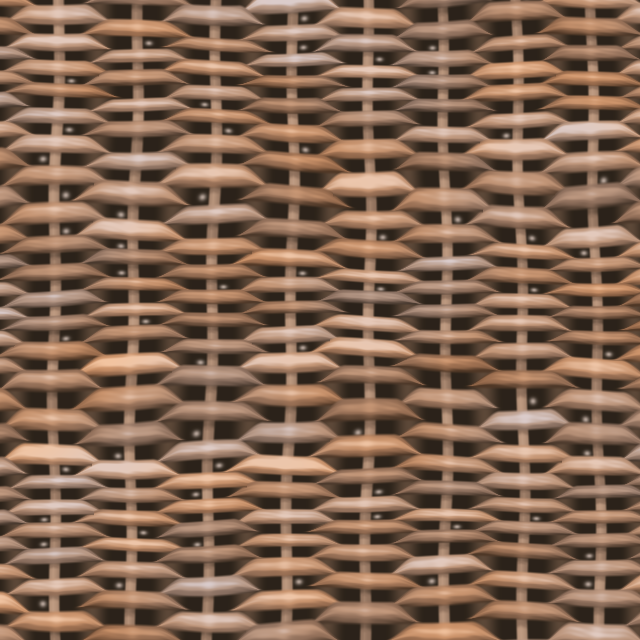
This texture is drawn by a Shadertoy shader. Its source:

```glsl
// Woven wicker: upright stakes with strands that pass in front of every other stake.
// Each strand is a flat-bottomed lens between two edge curves; alternate columns
// shift by half a row. Layered sines vary the spacing, the grain and the tone.

const float COLUMN_PITCH = 0.12;    // distance between stakes
const float FIRST_COLUMN = 0.091;   // x of the first whole stake
const float ROWS = 22.0;            // strands in front of each stake
const float ROW_PHASE = 0.265;
const float HALF_THICK = 0.31;      // in rows
const float TIP_REACH = 0.78;       // in columns
const float STAKE_HALF = 0.07;      // in columns
const float SOFTNESS = 0.0024;      // edge blur, in canvas units

const vec3 GAP    = vec3(0.17, 0.135, 0.10);
const vec3 SHADOW = vec3(0.29, 0.225, 0.175);
const vec3 CANE   = vec3(0.57, 0.45, 0.37);
const vec3 LIGHT  = vec3(0.74, 0.60, 0.50);
const vec3 PALE   = vec3(0.88, 0.80, 0.755);
const vec3 WARM   = vec3(1.08, 0.96, 0.83);
const vec3 COOL   = vec3(0.97, 1.00, 1.06);

float hash(vec2 p) {
    vec3 q = fract(p.xyx * vec3(0.1031, 0.1030, 0.0973));
    q += dot(q, q.yzx + 33.33);
    return fract((q.x + q.y) * q.z);
}

// Slow patches of tone, about -1 to 1
float patches(vec2 p) {
    return 0.5 * sin(9.0 * p.x + 3.0 * sin(7.0 * p.y))
         + 0.5 * sin(17.0 * p.y + 2.0 * sin(11.0 * p.x + 1.3));
}

// Fine fibres running along the strand, about -1 to 1
float fibres(vec2 p, float seed) {
    float bend = 0.8 * sin(7.0 * p.x + 20.0 * seed);
    return 0.6 * sin(13.0 * p.y + bend + 40.0 * seed)
         + 0.4 * sin(23.0 * p.y - 2.0 * bend + 9.0 * p.x);
}

// Brightness to cane colour
vec3 caneRamp(float b) {
    vec3 c = mix(SHADOW, CANE, smoothstep(0.0, 0.45, b));
    c = mix(c, LIGHT, smoothstep(0.42, 0.70, b));
    return mix(c, PALE, smoothstep(0.66, 0.98, b));
}

// Colour and coverage of one strand; p is in columns and rows from its centre
vec4 strand(vec2 p, vec2 id, float tone, float soft) {
    float h1 = hash(id + 11.0), h2 = hash(id + 47.0), h3 = hash(id + 83.0);
    p.y += 0.14 * (h1 - 0.5) + 0.12 * (h2 - 0.5) * p.x;
    p.x += 0.08 * (h3 - 0.5);
    float a = abs(p.x);
    float reach = TIP_REACH * mix(0.93, 1.07, h2);
    float thick = HALF_THICK * mix(0.85, 1.13, h3);

    // The top slopes down to the tips; the bottom stays nearly flat
    float top = thick * (1.0 - 1.85 * smoothstep(0.33, reach, a));
    float bottom = -thick * (0.94 - 0.12 * a);
    float cover = smoothstep(-soft, soft, min(top - p.y, p.y - bottom));
    cover *= 1.0 - smoothstep(reach - 0.12, reach, a);

    // Rounded light, darker towards the tips, brightest over the stake
    float t = clamp((p.y - bottom) / max(top - bottom, 0.08), 0.0, 1.0);
    float round = smoothstep(-0.05, 0.6, t) * (1.0 - 0.45 * smoothstep(0.68, 1.0, t));
    float b = 0.19 + 0.56 * round - 0.27 * smoothstep(0.22, 0.72, a);
    b += 0.30 * (h1 - 0.5) + 0.09 * exp(-150.0 * p.x * p.x);
    b += 0.055 * fibres(vec2(p.x, t), h2) - 0.04 * tone;
    b += 0.16 * step(0.86, h3) * round;
    float warmth = clamp(0.5 + 0.35 * tone + 0.7 * (h2 - 0.5), 0.0, 1.0);
    return vec4(caneRamp(b) * mix(COOL, WARM, warmth), cover);
}

void mainImage(out vec4 fragColor, in vec2 fragCoord) {
    vec2 uv = fragCoord / iResolution.xy;
    float soft = max(SOFTNESS, 1.0 / iResolution.y) * ROWS;
    float tone = patches(uv);

    // Weave coordinates: swaying stakes and unevenly packed rows
    float column = (uv.x - FIRST_COLUMN) / COLUMN_PITCH;
    column += 0.06 * sin(3.0 * uv.y + 5.0 * uv.x) + 0.02 * sin(19.0 * uv.y + 8.0 * uv.x);
    float row = ROWS * (uv.y + 0.012 * sin(18.5 * (uv.y - 0.87))) + ROW_PHASE;
    row += 0.10 * sin(6.0 * uv.x + 5.0 * uv.y) + 0.05 * sin(21.0 * uv.x + 13.0 * uv.y);

    float nearest = floor(column + 0.5);
    float across = column - nearest;
    float local = row - 0.5 * mod(nearest, 2.0);

    // Dark gap, dimly lit where the strands cross
    vec3 color = mix(GAP, SHADOW * 1.25, smoothstep(0.25, 0.5, abs(across)));

    // Small flecks of light through some gaps
    vec2 gapId = vec2(nearest, floor(local));
    float side = hash(gapId + 5.0) < 0.5 ? -1.0 : 1.0;
    vec2 fleck = vec2(across - 0.15 * side, fract(local) - 0.45) / vec2(0.045, 0.09);
    color = mix(color, PALE, 0.75 * step(0.68, hash(gapId + 29.0)) * exp(-dot(fleck, fleck)));

    // Stake, shaded round and shadowed under the strand above
    float stakeSoft = max(SOFTNESS, 1.0 / iResolution.x) / COLUMN_PITCH;
    float stake = smoothstep(stakeSoft, -stakeSoft, abs(across) - STAKE_HALF);
    float stakeLight = 0.62 - 1.8 * abs(across + 0.015) - 0.25 * smoothstep(0.48, 0.7, fract(local));
    color = mix(color, caneRamp(stakeLight + 0.2 * (hash(gapId) - 0.5)), stake);

    // Strands: tips of both neighbours first, then the nearest column on top
    for (int k = 0; k < 3; k++) {
        float c = nearest + (k == 0 ? -1.0 : k == 1 ? 1.0 : 0.0);
        float r = row - 0.5 * mod(c, 2.0);
        for (int j = -1; j <= 1; j++) {
            float id = floor(r + 0.5) + float(j);
            vec4 s = strand(vec2(column - c, r - id), vec2(c, id), tone, soft);
            color = mix(color, s.rgb, s.a);
        }
    }
    fragColor = vec4(clamp(color, 0.0, 1.0), 1.0);
}
```
